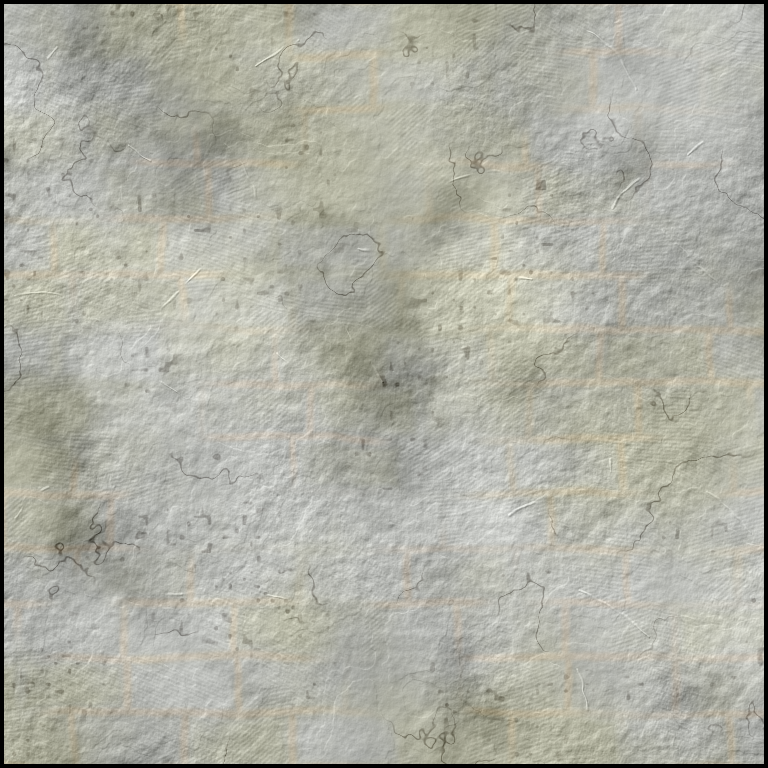
This texture is drawn by a Shadertoy shader. Its source:

```glsl
#define PLASTER vec3(0.715, 0.715, 0.665)
#define COOL_TINT vec3(-0.012, -0.004, 0.030)
#define WARM_TINT vec3(0.008, 0.010, -0.016)
#define PEACH_TINT vec3(0.040, 0.008, -0.020)
#define BORDER 0.0053
#define RELIEF 0.75
#define LIGHT_STEP vec2(-0.0011, 0.0015)
#define BRICKS vec2(7.0, 14.0)
#define PATCHES 9.0
#define GROOVE_FREQ 1250.0
#define SCRATCH_CELLS 7.0
#define STAIN 0.15

float hash(vec2 p) {
    return fract(sin(dot(p, vec2(127.1, 311.7))) * 43758.5);
}

float noise(vec2 p) {
    vec2 i = floor(p), f = fract(p);
    f = f * f * (3.0 - 2.0 * f);
    return mix(mix(hash(i), hash(i + vec2(1, 0)), f.x),
               mix(hash(i + vec2(0, 1)), hash(i + vec2(1, 1)), f.x), f.y);
}

float fbm(vec2 p) {
    float sum = 0.0, amp = 0.5;
    for (int i = 0; i < 5; i++) {
        sum += amp * noise(p);
        p = mat2(1.6, 1.2, -1.2, 1.6) * p + 7.3;
        amp *= 0.5;
    }
    return sum;
}

// Raised, broken trowel strokes, one per occupied cell
float scratches(vec2 p) {
    float ridge = 0.0;
    vec2 cell = floor(p * SCRATCH_CELLS);
    for (int y = -1; y <= 1; y++)
    for (int x = -1; x <= 1; x++) {
        vec2 id = cell + vec2(x, y);
        float chance = hash(id + 3.7);
        if (chance > 0.55) continue;
        vec2 center = (id + 0.2 + 0.6 * vec2(hash(id), hash(id + 19.1))) / SCRATCH_CELLS;
        float angle = 2.4 * hash(id + 5.3) - 1.6;
        float halfLength = mix(0.008, 0.06, pow(hash(id + 8.9), 2.0));
        vec2 q = p - center;
        q = mat2(cos(angle), -sin(angle), sin(angle), cos(angle)) * q;
        q.y += (hash(id + 2.2) * 6.0 - 1.0) * q.x * q.x + 0.004 * (noise(p * 70.0) - 0.5);
        float d = length(vec2(max(abs(q.x) - halfLength, 0.0), q.y));
        float width = 0.0012 + 0.0022 * noise(p * 90.0 + id);
        float broken = smoothstep(0.25, 0.55, noise(p * 45.0 + id * 3.0));
        ridge = max(ridge, smoothstep(width, 0.0, d) * broken * (0.4 + chance));
    }
    return ridge;
}

// Fine parallel comb marks with a direction for each patch
float grooves(vec2 p) {
    vec2 warp = vec2(noise(p * 11.0), noise(p * 11.0 + 31.0));
    vec2 id = floor(p * PATCHES + 1.2 * warp);
    float angle = 0.5 + 1.9 * hash(id + 41.0);
    float along = dot(p + 0.008 * warp, vec2(cos(angle), sin(angle)));
    return sin(along * GROOVE_FREQ) * smoothstep(0.35, 0.7, noise(p * 17.0 + 5.0));
}

float height(vec2 p) {
    float grain = fbm(p * 65.0);
    float layer = fbm(p * 13.0 + 20.0);
    float flakes = smoothstep(-0.012, 0.012, layer - 0.55)
                 + smoothstep(-0.012, 0.012, layer - 0.40);
    float rough = 0.6 + 0.9 * noise(p * 8.0 + 60.0);
    return grain * rough + 0.10 * flakes + 0.020 * grooves(p) + 0.28 * scratches(p);
}

// x: soft mortar line, y: random shade of the brick
vec2 hiddenBricks(vec2 p) {
    vec2 q = (p + 0.016 * (vec2(fbm(p * 12.0), fbm(p * 12.0 + 9.0)) - 0.5)) * BRICKS;
    q.x += hash(vec2(floor(q.y), 4.0));
    vec2 edge = (0.5 - abs(fract(q) - 0.5)) / BRICKS;
    float d = min(edge.x, edge.y);
    float face = smoothstep(0.0, 0.018, d);
    return vec2(smoothstep(0.009, 0.001, d), (hash(floor(q) + 13.0) - 0.5) * face);
}

void mainImage(out vec4 fragColor, in vec2 fragCoord) {
    vec2 p = fragCoord / iResolution.xy;

    // Broad mottling, stains and colour drift
    float cloud = fbm(p * 6.0) - 0.48;
    float stain = smoothstep(0.50, 0.82, fbm(p * 10.0 + 50.0));
    vec2 brick = hiddenBricks(p);
    float drift = smoothstep(-0.25, 0.25, fbm(p * 5.0 + 80.0) - 0.48 + 0.35 * brick.y);
    vec3 color = PLASTER + mix(WARM_TINT, COOL_TINT, drift);
    color += 0.26 * cloud + 0.035 * brick.y - STAIN * stain;
    color += PEACH_TINT * brick.x * smoothstep(0.3, 0.7, noise(p * 9.0 + 70.0));

    // Surface relief lit from the upper left
    float slope = height(p) - height(p + LIGHT_STEP);
    color += clamp(RELIEF * slope, -0.20, 0.13);
    color += 0.06 * scratches(p);

    // Hairline cracks and small pits
    float vein = abs(fbm(p * 9.0 + 33.0) - 0.5);
    float crack = smoothstep(0.010, 0.0, vein) * smoothstep(0.55, 0.8, noise(p * 13.0 + 90.0));
    float pit = smoothstep(0.80, 0.95, noise(p * 110.0)) * smoothstep(0.5, 0.8, noise(p * 10.0 + 15.0));
    color -= vec3(0.95, 1.0, 1.0) * (0.20 * crack + 0.16 * pit);

    // Black frame
    vec2 rim = min(p, 1.0 - p);
    float aa = 0.5 / iResolution.y;
    float inside = smoothstep(BORDER - aa, BORDER + aa, min(rim.x, rim.y));
    fragColor = vec4(clamp(color, 0.0, 1.0) * inside, 1.0);
}
```
